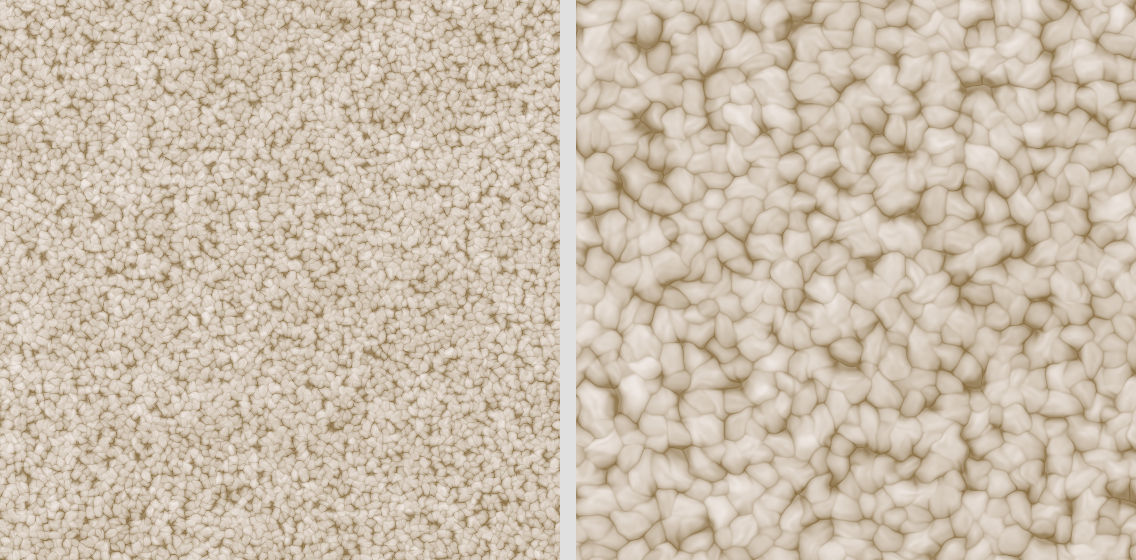
Left: the whole. Right: its middle third, enlarged.
Write a WebGL 1 fragment shader that draws this texture.

```glsl
precision highp float;
// Cream cut-pile carpet: short curled yarn tufts packed at random angles.
// Each jittered grid cell holds one bent elliptical dome; the highest dome shows,
// with shaded creases between domes, fine fibres and soft clumps in the pile.
uniform vec2 u_resolution;

#define TUFTS 78.0          // grid cells across the canvas
#define TUFT_LENGTH 0.86    // half length, in cells
#define TUFT_WIDTH 0.56     // half width, in cells
#define RANK_SPREAD 0.7     // random height difference of tufts
#define BASE_TONE 0.37
#define DOME_TONE 0.55
#define CREASE_DEPTH 0.24
#define FIBRE_TONE 0.20
#define CLUMP_TONE 0.24
#define SHADE_COLOR vec3(0.62, 0.53, 0.39)
#define LIGHT_COLOR vec3(0.88, 0.84, 0.80)

vec2 hash2(vec2 p) {
  vec3 q = fract(vec3(p.xyx) * vec3(0.1031, 0.1030, 0.0973));
  q += dot(q, q.yzx + 33.33);
  return fract((q.xx + q.yz) * q.zy);
}

float noise(vec2 p) {
  vec2 cell = floor(p);
  vec2 f = fract(p);
  f = f * f * (3.0 - 2.0 * f);
  float low = mix(hash2(cell).x, hash2(cell + vec2(1.0, 0.0)).x, f.x);
  float high = mix(hash2(cell + vec2(0.0, 1.0)).x, hash2(cell + 1.0).x, f.x);
  return mix(low, high, f.y);
}

// Tone of the pile at p, in cells: 0 is deep shade, 1 is bright yarn.
float pileTone(vec2 p) {
  vec2 home = floor(p);
  float best = -9.0;
  float second = -9.0;
  float weightSum = 0.0;
  float toneSum = 0.0;

  for (int j = -2; j <= 2; j++) {
    for (int i = -2; i <= 2; i++) {
      vec2 cell = home + vec2(float(i), float(j));
      vec2 shape = hash2(cell + 71.0);
      vec2 look = hash2(cell + 193.0);
      vec2 d = p - cell - hash2(cell + 17.0);

      // Turn into the tuft's own axes and curl it along its length
      float angle = 6.2832 * shape.x;
      float c = cos(angle);
      float s = sin(angle);
      vec2 q = vec2(c * d.x + s * d.y, c * d.y - s * d.x);
      q.y += (look.x - 0.5) * 0.8 * q.x * q.x;
      vec2 r = q / (vec2(TUFT_LENGTH, TUFT_WIDTH) * mix(0.85, 1.15, look.y));
      float height = RANK_SPREAD * shape.y - dot(r, r);

      second = max(second, min(best, height));
      best = max(best, height);

      // Light from above, a shade per tuft, fibres and a sheen on a few
      float fibre = noise(q * vec2(1.6, 5.0) + cell * 7.3) - 0.5;
      float sheen = smoothstep(0.72, 1.0, look.x) * exp(-4.0 * dot(r, r));
      float tone = 0.13 * clamp(dot(d, vec2(-0.4, 1.0)), -0.9, 0.9)
                 + 0.20 * (look.y - 0.5) + FIBRE_TONE * fibre + 0.16 * sheen;
      float weight = exp(12.0 * height);
      weightSum += weight;
      toneSum += weight * tone;
    }
  }

  float dome = smoothstep(-1.1, 0.45, best);
  float crease = 1.0 - smoothstep(0.0, 0.5, best - second);
  float pit = 1.0 - smoothstep(-1.2, -0.5, best);
  return BASE_TONE + DOME_TONE * dome + toneSum / max(weightSum, 1e-20)
       - CREASE_DEPTH * crease * (1.15 - dome) - 0.28 * pit;
}

void main() {
  vec2 uv = gl_FragCoord.xy / min(u_resolution.x, u_resolution.y);
  vec2 p = uv * TUFTS;

  // Ragged tuft outlines
  vec2 ragged = vec2(noise(p * 1.7 + 5.0), noise(p * 1.7 + 47.0)) - 0.5;
  float tone = pileTone(p + 0.35 * ragged);

  // Clumps and broad leaning of the pile
  float clumps = 0.5 * noise(uv * 24.0 + 3.0) + 0.3 * noise(uv * 10.0 + 29.0)
               + 0.2 * noise(uv * 4.0 + 61.0);
  tone += CLUMP_TONE * (clumps - 0.5);

  // Fuzz of loose fibres
  tone += 0.07 * (noise(p * 4.5 + 11.0) - 0.5);

  gl_FragColor = vec4(mix(SHADE_COLOR, LIGHT_COLOR, clamp(tone, -0.3, 1.2)), 1.0);
}
```
